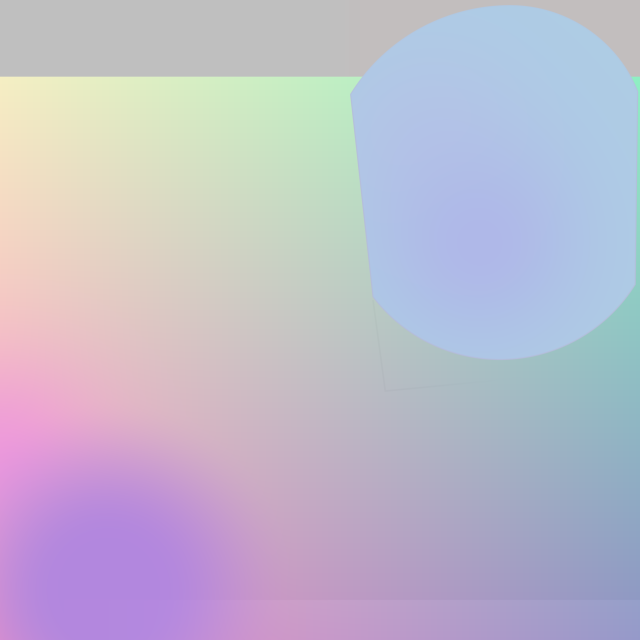
This background is drawn by a WebGL 1 fragment shader. Its source:

```glsl
precision highp float;
// A pastel two-axis gradient with soft pink and violet glows, a flat grey
// band on top, a pale strip below and a rounded blue pane at upper right.
// The pane joins circular arcs and two slanted sides as a distance function.

uniform vec2 u_resolution;

#define BAND_Y 0.8802
#define STRIP_Y 0.0625
#define STRIP_LIFT 0.025
#define PANE_SPLIT_Y 0.74
#define RIM_WIDTH 0.003
#define RIM_STRENGTH 0.55
#define CREASE_STRENGTH 0.018

const vec3 BAND_GREY = vec3(0.75, 0.75, 0.75);
const vec3 BAND_ROSE = vec3(0.76, 0.745, 0.745);
const vec3 PINK = vec3(0.93, 0.60, 0.86);
const vec3 VIOLET = vec3(0.70, 0.53, 0.87);
const vec3 PANE_SKY = vec3(0.68, 0.80, 0.895);
const vec3 PANE_HAZE = vec3(0.71, 0.765, 0.905);
const vec3 PANE_PERIWINKLE = vec3(0.685, 0.72, 0.91);
const vec3 RIM_MAUVE = vec3(0.73, 0.70, 0.82);

float gaussian(vec2 p, vec2 center, float radius) {
  vec2 q = (p - center) / radius;
  return exp(-dot(q, q));
}

float segmentDistance(vec2 p, vec2 a, vec2 b) {
  vec2 ab = b - a;
  float t = clamp(dot(p - a, ab) / dot(ab, ab), 0.0, 1.0);
  return length(p - a - ab * t);
}

// Signed distance to the pane, negative inside
float paneDistance(vec2 p) {
  float topLeft = length(p - vec2(0.797, 0.698)) - 0.294;
  float topRight = length(p - vec2(0.797, 0.776)) - 0.216;
  float topArc = p.x < 0.797 ? topLeft : topRight;
  float bottomArc = length(p - vec2(0.781, 0.6875)) - 0.25;
  float arc = p.y > PANE_SPLIT_Y ? topArc : bottomArc;
  float leftSide = (0.547 + 0.1108 * (0.853 - p.y) - p.x) * 0.994;
  float rightSide = p.x - 0.9972 + 0.0128 * (0.859 - p.y);
  return max(arc, max(leftSide, rightSide));
}

vec3 backdrop(vec2 p, float pixel) {
  // Red fades across, green rises upward
  vec3 color = vec3(0.96 - 0.40 * p.x, 0.575 + 0.41 * p.y, 0.765);

  // Lower left glows
  color = mix(color, PINK, gaussian(p, vec2(0.0, 0.27), 0.15));
  float violet = 1.0 - smoothstep(0.08, 0.30, length(p - vec2(0.17, 0.08)));
  color = mix(color, VIOLET, violet);

  // Faint crease below the pane
  vec2 corner = vec2(0.602, 0.389);
  float crease = min(segmentDistance(p, vec2(0.583, 0.53), corner),
                     segmentDistance(p, corner, vec2(0.82, 0.41)));
  float creaseFade = 1.0 - smoothstep(0.60, 0.82, p.x);
  color -= CREASE_STRENGTH * creaseFade * (1.0 - smoothstep(0.0, 0.0025, crease));

  // Pale strip and grey band
  float strip = 1.0 - smoothstep(-pixel, pixel, p.y - STRIP_Y);
  color += STRIP_LIFT * strip * smoothstep(0.1, 0.6, p.x);
  vec3 bandColor = mix(BAND_GREY, BAND_ROSE, smoothstep(0.50, 0.58, p.x));
  return mix(color, bandColor, smoothstep(-pixel, pixel, p.y - BAND_Y));
}

vec3 paneColor(vec2 p, float d) {
  vec3 color = mix(PANE_SKY, PANE_HAZE, 0.8 * gaussian(p, vec2(0.67, 0.78), 0.16));
  color = mix(color, PANE_PERIWINKLE, gaussian(p, vec2(0.75, 0.62), 0.16));

  // Mauve rim, weaker along the top arc
  float rim = smoothstep(-RIM_WIDTH, 0.0, d);
  float rimFade = mix(1.0, 0.25, smoothstep(0.84, 0.90, p.y));
  return mix(color, RIM_MAUVE, RIM_STRENGTH * rim * rimFade);
}

void main() {
  vec2 p = gl_FragCoord.xy / u_resolution;
  float pixel = 0.75 / min(u_resolution.x, u_resolution.y);
  float d = paneDistance(p);
  float coverage = 1.0 - smoothstep(-pixel, pixel, d);
  vec3 color = mix(backdrop(p, pixel), paneColor(p, d), coverage);
  gl_FragColor = vec4(color, 1.0);
}
```
